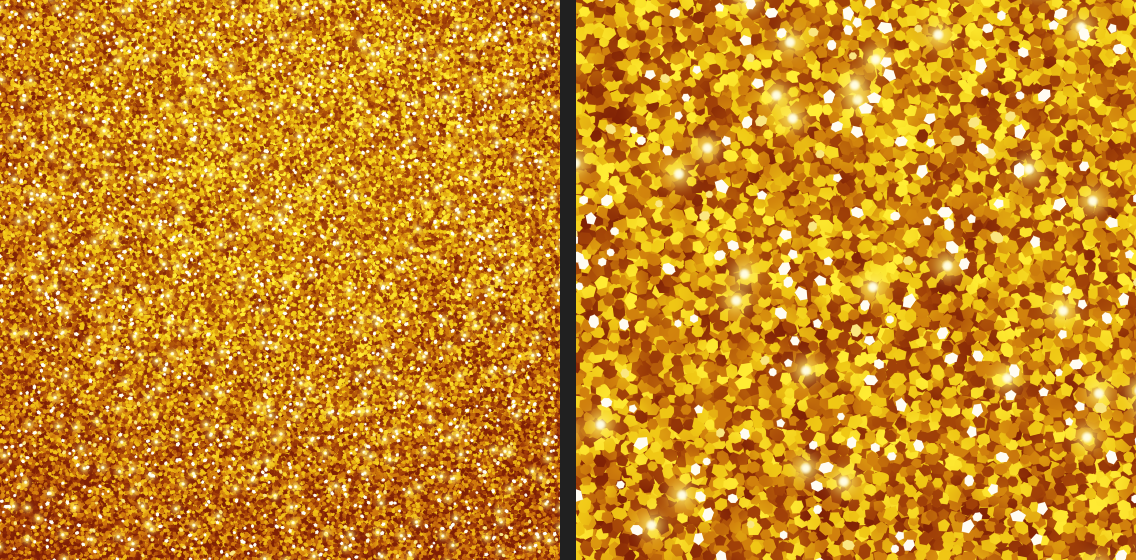
Left, the full canvas; right, a detail of the centre.
Reproduce this texture procedurally as a Shadertoy shader.

```glsl
// Golden glitter: overlapping angular flakes with white sparkles and soft glows.

vec3 hash3(ivec2 cell, int seed) {
    uvec3 v = uvec3(cell.x + 4096, cell.y + 4096, seed + 17) * 1664525u + 1013904223u;
    for (int i = 0; i < 2; i++) {
        v.x += v.y * v.z;
        v.y += v.z * v.x;
        v.z += v.x * v.y;
        v ^= v >> 16u;
    }
    return vec3(v & 0xffffu) / 65535.0;
}

float gradientNoise(vec2 p) {
    vec2 base = floor(p), f = p - base;
    vec2 u = f * f * f * (f * (f * 6.0 - 15.0) + 10.0);
    float sum = 0.0;
    for (int k = 0; k < 4; k++) {
        ivec2 corner = ivec2(k & 1, k >> 1);
        float angle = 6.2832 * hash3(ivec2(base) + corner, 90).x;
        vec2 w = mix(1.0 - u, u, vec2(corner));
        sum += w.x * w.y * dot(vec2(cos(angle), sin(angle)), f - vec2(corner));
    }
    return sum;
}

// Signed distance to a turned, slightly squeezed polygon with 5 to 7 sides
float flakeDistance(vec2 p, float radius, vec3 rnd) {
    float turn = 6.2832 * rnd.x;
    p = mat2(cos(turn), -sin(turn), sin(turn), cos(turn)) * p;
    p.x *= 1.0 + 0.35 * rnd.y;
    float sector = 6.2832 / (5.0 + floor(rnd.z * 2.99));
    float angle = atan(p.y, p.x + 1e-6);
    return cos(angle - sector * floor(angle / sector + 0.5)) * length(p) - radius;
}

// Ramp from russet through amber to bright yellow
vec3 goldRamp(float tone) {
    vec3 color = mix(vec3(0.50, 0.13, 0.02), vec3(0.63, 0.25, 0.03), smoothstep(0.0, 0.22, tone));
    color = mix(color, vec3(0.82, 0.50, 0.05), smoothstep(0.22, 0.52, tone));
    color = mix(color, vec3(0.94, 0.77, 0.08), smoothstep(0.55, 0.82, tone));
    return mix(color, vec3(1.0, 0.91, 0.20), smoothstep(0.82, 1.1, tone));
}

void mainImage(out vec4 fragColor, in vec2 fragCoord) {
    vec2 uv = fragCoord / iResolution.y;
    float pixel = 0.75 / iResolution.y;

    // Broad light from above the centre, with faint clumps
    vec2 fromLight = fragCoord / iResolution.xy - vec2(0.52, 0.72);
    float light = 0.10 - 0.45 * dot(fromLight, fromLight * vec2(0.8, 1.0));
    light += 0.16 * gradientNoise(uv * 24.0) + 0.12 * gradientNoise(uv * 55.0 + 7.0);
    vec3 color = goldRamp(0.1 + light);

    // Two layers of tightly packed gold flakes
    for (int layer = 0; layer < 2; layer++) {
        vec2 p = uv * 150.0 + 0.37 * float(layer);
        ivec2 home = ivec2(floor(p));
        for (int k = 0; k < 9; k++) {
            ivec2 cell = home + ivec2(k % 3, k / 3) - 1;
            vec3 rnd = hash3(cell, layer), shape = hash3(cell, layer + 10);
            vec2 centre = vec2(cell) + 0.1 + 0.8 * rnd.xy;
            float d = flakeDistance(p - centre, 0.42 + 0.28 * shape.y, shape) / 150.0;
            color = mix(color, goldRamp(rnd.z + light), smoothstep(pixel, -pixel, d));
        }
    }

    // Warmer, redder tint away from the light
    color.g *= 1.03 - 0.16 * dot(fromLight, fromLight);

    // Soft yellow glows around scattered hot spots
    vec2 p = uv * 26.0;
    ivec2 home = ivec2(floor(p));
    for (int k = 0; k < 9; k++) {
        ivec2 cell = home + ivec2(k % 3, k / 3) - 1;
        vec3 rnd = hash3(cell, 40);
        vec2 offset = p - vec2(cell) - rnd.xy;
        float glow = step(0.45, rnd.z) * exp(-dot(offset, offset) * 26.0);
        color = mix(color, vec3(1.0, 0.93, 0.42), 0.75 * glow);
        color = mix(color, vec3(1.0, 0.99, 0.88), smoothstep(0.75, 1.0, glow));
    }

    // Sparse white sparkles
    p = uv * 78.0;
    home = ivec2(floor(p));
    for (int k = 0; k < 9; k++) {
        ivec2 cell = home + ivec2(k % 3, k / 3) - 1;
        vec3 rnd = hash3(cell, 60), shape = hash3(cell, 61);
        float radius = 0.16 + 0.16 * shape.y;
        float d = flakeDistance(p - vec2(cell) - rnd.xy, radius, shape) / 78.0;
        vec3 sparkle = mix(vec3(1.0, 0.99, 0.95), vec3(0.98, 0.90, 0.50), step(0.8, shape.z));
        color = mix(color, sparkle, step(0.73, rnd.z) * smoothstep(pixel, -pixel, d));
    }

    fragColor = vec4(clamp(color, 0.0, 1.0), 1.0);
}
```
